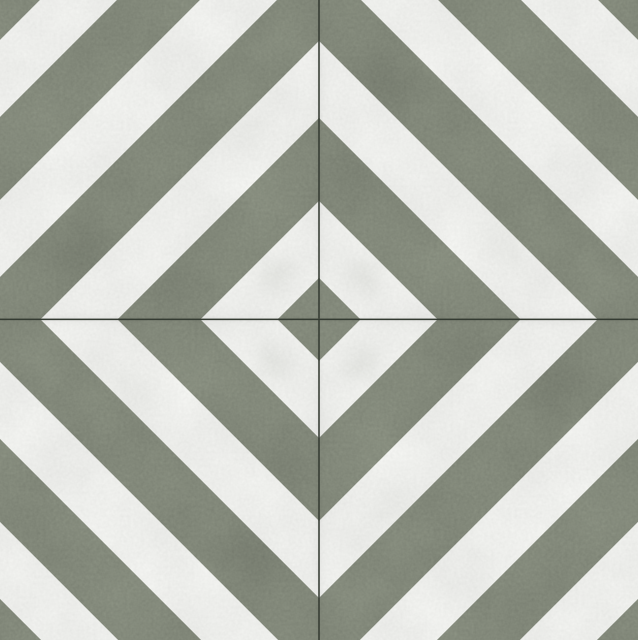
Give the GLSL for this pattern, as a Shadertoy shader.

```glsl
// Four cement tiles whose diagonal sage and white bands join into nested diamonds.
// Bands are a repeated diamond distance; each quadrant turns the same tile by 90
// degrees, so its gradient-noise mottling and worn patches turn with it.

#define CENTRE vec2(0.5, 0.5010)
#define BAND_PERIOD 0.2500
#define BAND_HALF 0.0648
#define GROUT_HALF 0.0012
#define SAGE vec3(0.512, 0.536, 0.480)
#define WHITE vec3(0.926, 0.929, 0.918)
#define GROUT vec3(0.205, 0.230, 0.195)
#define MOTTLE 0.060
#define GRAIN 0.055

vec2 hashGradient(vec2 cell) {
    vec3 h = fract(cell.xyx * vec3(0.1031, 0.1030, 0.0973));
    h += dot(h, h.yzx + 33.33);
    return fract((h.xx + h.yz) * h.zy) * 2.0 - 1.0;
}

float gradientNoise(vec2 p) {
    vec2 i = floor(p), f = fract(p);
    vec2 u = f * f * f * (f * (f * 6.0 - 15.0) + 10.0);
    vec2 e = vec2(1.0, 0.0);
    float low = mix(dot(hashGradient(i), f),
                    dot(hashGradient(i + e), f - e), u.x);
    float high = mix(dot(hashGradient(i + e.yx), f - e.yx),
                     dot(hashGradient(i + 1.0), f - 1.0), u.x);
    return mix(low, high, u.y);
}

float fbm(vec2 p) {
    float sum = 0.0, gain = 0.5;
    for (int i = 0; i < 5; i++) {
        sum += gain * gradientNoise(p);
        p = mat2(1.6, 1.2, -1.2, 1.6) * p + 7.3;
        gain *= 0.55;
    }
    return sum;
}

// Turns any quadrant onto the upper right one
vec2 tileSpace(vec2 p) {
    if (p.x < 0.0) return p.y < 0.0 ? -p : vec2(p.y, -p.x);
    return p.y < 0.0 ? vec2(-p.y, p.x) : p;
}

float patchAt(vec2 p, vec2 centre, float radius) {
    vec2 d = (p - centre) / radius;
    return exp(-dot(d, d));
}

// Coverage of a shape from its signed distance
float fill(float dist, float pixel) {
    return clamp(0.5 - dist / pixel, 0.0, 1.0);
}

void mainImage(out vec4 fragColor, in vec2 fragCoord) {
    float pixel = 1.0 / iResolution.y;
    vec2 p = (fragCoord - CENTRE * iResolution.xy) * pixel;
    vec2 tile = tileSpace(p);

    // Nested diamond bands
    float diamond = abs(p.x) + abs(p.y);
    float offset = abs(mod(diamond + 0.5 * BAND_PERIOD, BAND_PERIOD) - 0.5 * BAND_PERIOD);
    float sage = fill((offset - BAND_HALF) * 0.7071, 1.2 * pixel);

    // Cloudy pigment, fine grain and worn patches
    float cloud = fbm(tile * 9.0 + 3.7);
    float grain = gradientNoise(tile * 190.0) + 0.6 * gradientNoise(tile * 330.0 + 5.1);
    vec2 warped = tile + 0.035 * vec2(cloud, fbm(tile * 12.0 + 19.0));
    float sageWear = patchAt(warped, vec2(0.10, 0.38), 0.06)
                   + 0.6 * patchAt(warped, vec2(0.05, 0.24), 0.05);
    float whiteWear = patchAt(warped, vec2(0.068, 0.070), 0.028)
                    + 0.5 * patchAt(warped, vec2(0.30, 0.12), 0.05);

    vec3 sageTone = SAGE * (1.0 + 1.8 * MOTTLE * cloud + GRAIN * grain - 0.06 * sageWear);
    vec3 whiteTone = WHITE * (1.0 + MOTTLE * cloud + 0.4 * GRAIN * grain)
                   - vec3(0.035, 0.033, 0.036) * whiteWear;
    vec3 color = mix(whiteTone, sageTone, sage);

    // Shaded tile rims and the grout cross
    float seam = min(abs(p.x), abs(p.y));
    color *= 1.0 - 0.05 * exp(-seam / 0.004);
    color = mix(color, GROUT, fill(seam - GROUT_HALF, pixel));

    fragColor = vec4(color, 1.0);
}
```
